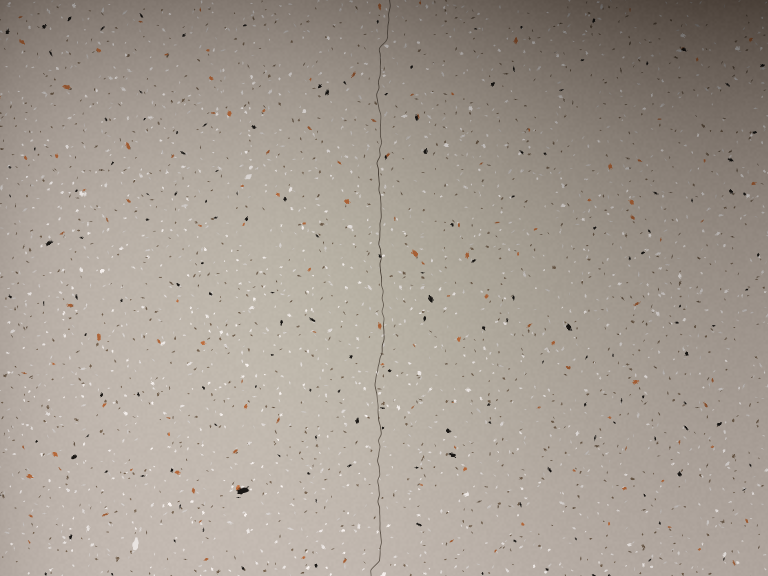
A Shadertoy shader for this texture:

```glsl
// Speckled terrazzo slab with a thin vertical crack under uneven light

vec3 hash3(vec2 p) {
    vec3 q = fract(p.xyx * vec3(0.1031, 0.1030, 0.0973));
    q += dot(q, q.yxz + 33.33);
    return fract((q.xxy + q.yzz) * q.zyx);
}

float valueNoise(vec2 p) {
    vec2 cell = floor(p), f = fract(p);
    f = f * f * (3.0 - 2.0 * f);
    float low = mix(hash3(cell).x, hash3(cell + vec2(1, 0)).x, f.x);
    float high = mix(hash3(cell + vec2(0, 1)).x, hash3(cell + vec2(1, 1)).x, f.x);
    return mix(low, high, f.y);
}

// Coverage of one ragged, elongated chip centred on the origin
float chip(vec2 p, float angle, float size, float slimness, float seed) {
    float c = cos(angle), s = sin(angle);
    vec2 radii = size * vec2(1.0, slimness);
    vec2 q = vec2(c * p.x + s * p.y, c * p.y - s * p.x) / radii;
    float ragged = 0.8 * (valueNoise(q * 1.8 + seed * 91.0) - 0.5);
    float d = (length(q) - 1.0 + ragged) * radii.y;
    return clamp(0.5 - d * iResolution.y, 0.0, 1.0);
}

// One layer of chips, at most one in each grid cell
vec3 scatter(vec3 base, vec2 p, float cells, float chance, float size, vec3 tint, float seed) {
    vec2 g = p * cells + seed * 7.37;
    vec2 cell = floor(g);
    vec3 place = hash3(cell + seed * 131.0);
    vec3 look = hash3(cell + seed * 57.0 + 411.0);
    vec2 offset = (fract(g) - 0.17 - 0.66 * place.xy) / cells;
    float scale = size * mix(0.45, 1.0, look.x * look.x);
    float cover = chip(offset, 6.283 * look.y, scale, mix(0.35, 0.75, look.z), place.x);
    return mix(base, tint * mix(0.88, 1.08, look.z), cover * step(place.z, chance));
}

// Horizontal position of the crack at height y
float crackPath(float y) {
    float x = 0.659;
    x += 0.016 * smoothstep(0.908, 0.94, y);
    x -= 0.015 * (1.0 - smoothstep(0.008, 0.028, y));
    x += 0.005 * exp(-pow((y - 0.43) / 0.06, 2.0));
    x -= 0.007 * exp(-pow((y - 0.34) / 0.025, 2.0));
    x += 0.007 * (valueNoise(vec2(y * 24.0, 3.0)) - 0.5);
    return x + 0.004 * (valueNoise(vec2(y * 85.0, 9.0)) - 0.5);
}

// Light falls off to the top, the right and a little at the left edge
float slabLight(vec2 uv) {
    float right = smoothstep(0.3, 1.0, uv.x);
    float light = 0.768 - 0.26 * pow(uv.y, 4.0);
    light -= right * (0.08 + 0.14 * uv.y);
    return light - 0.08 * exp(-14.0 * uv.x);
}

void mainImage(out vec4 fragColor, in vec2 fragCoord) {
    vec2 uv = fragCoord / iResolution.xy;
    vec2 p = fragCoord / iResolution.y;
    float pixel = 1.0 / iResolution.y;
    float light = slabLight(uv);

    // Warm grey ground, slightly greener near the middle
    float middle = exp(-9.0 * dot(uv - 0.5, uv - 0.5));
    vec3 ground = light - vec3(0.0, 0.04, 0.07);
    ground += middle * vec3(-0.012, 0.004, -0.018);
    ground += 0.018 * (valueNoise(p * 260.0) - 0.5);

    // Fine flecks first, strong colours on top
    float lit = light / 0.75;
    vec3 black = vec3(0.10, 0.09, 0.08) * lit;
    vec3 white = vec3(0.90, 0.88, 0.87) * lit;
    vec3 orange = vec3(0.70, 0.40, 0.22) * lit;
    vec3 brown = vec3(0.43, 0.36, 0.29) * lit;
    float pale = mix(0.62, 0.40, uv.x);
    vec3 col = scatter(ground, p, 44.0, 0.38, 0.0026, brown, 1.0);
    col = scatter(col, p, 45.0, pale, 0.0030, white, 2.0);
    col = scatter(col, p, 29.0, pale, 0.0044, white, 3.0);
    col = scatter(col, p, 23.0, 0.34, 0.0036, brown, 4.0);
    col = scatter(col, p, 16.0, 0.46 - 0.16 * uv.y, 0.0056, orange, 5.0);
    col = scatter(col, p, 17.0, 0.36, 0.0049, black, 6.0);

    // Large chips: x, y, size, and kind (0 black, 1 white, 2 orange)
    vec4 large[11] = vec4[11](
        vec4(0.422, 0.149, 0.010, 0), vec4(0.786, 0.210, 0.006, 0),
        vec4(0.748, 0.481, 0.006, 0), vec4(0.568, 0.839, 0.005, 0),
        vec4(0.085, 0.578, 0.006, 0), vec4(1.269, 0.722, 0.005, 0),
        vec4(0.988, 0.432, 0.006, 0), vec4(0.236, 0.056, 0.009, 1),
        vec4(0.431, 0.693, 0.007, 1), vec4(0.116, 0.849, 0.006, 2),
        vec4(0.720, 0.561, 0.007, 2));
    for (int i = 0; i < 11; i++) {
        vec4 c = large[i];
        vec3 tint = c.w < 0.5 ? black : c.w < 1.5 ? white : orange;
        float turn = float(i) * 2.4 + 0.3;
        col = mix(col, tint, chip(p - c.xy, turn, c.z, 0.55, float(i)));
    }

    // Hairline crack, measured across its slope
    float slope = (crackPath(p.y + 0.001) - crackPath(p.y - 0.001)) / 0.002;
    float d = abs(p.x - crackPath(p.y)) / sqrt(1.0 + slope * slope);
    float line = clamp(0.5 + (0.0007 - d) / pixel, 0.0, 1.0);
    float depth = mix(0.65, 1.0, valueNoise(vec2(p.y * 40.0, 5.0)));
    col = mix(col, vec3(0.27, 0.23, 0.19) * lit, line * depth);

    fragColor = vec4(clamp(col, 0.0, 1.0), 1.0);
}
```
